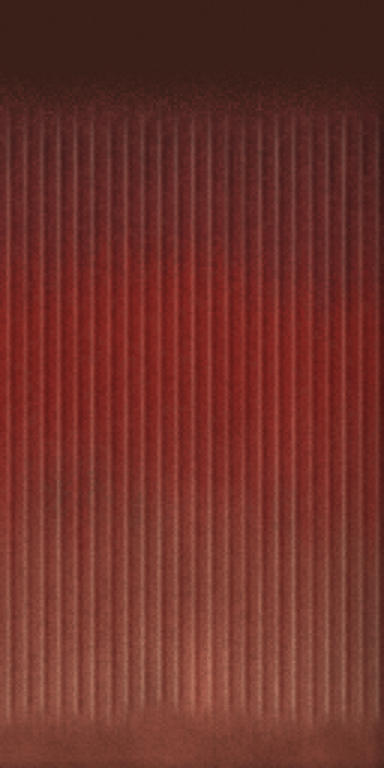
Write a WebGL 1 fragment shader that draws this texture.

```glsl
precision highp float;
uniform vec2 u_resolution;

float hash(vec2 p) {
  vec3 q = fract(vec3(p.xyx) * 0.1031);
  q += dot(q, q.yzx + 33.33);
  return fract((q.x + q.y) * q.z);
}

float valueNoise(vec2 p) {
  vec2 cell = floor(p);
  vec2 f = fract(p);
  f = f * f * (3.0 - 2.0 * f);
  float low = mix(hash(cell), hash(cell + vec2(1.0, 0.0)), f.x);
  float high = mix(hash(cell + vec2(0.0, 1.0)), hash(cell + vec2(1.0)), f.x);
  return mix(low, high, f.y);
}

float fbm(vec2 p) {
  float sum = 0.0;
  float weight = 0.5;
  for (int i = 0; i < 4; i++) {
    sum += weight * valueNoise(p);
    p = p * 2.03 + 17.1;
    weight *= 0.5;
  }
  return sum / 0.9375;
}

float blob(vec2 p, vec2 center, vec2 radius) {
  vec2 d = (p - center) / radius;
  return exp(-dot(d, d));
}

// Paint colour by depth below the top edge
vec3 paintGradient(float depth) {
  vec3 c = vec3(0.335, 0.15, 0.14);
  c = mix(c, vec3(0.40, 0.155, 0.145), smoothstep(0.16, 0.29, depth));
  c = mix(c, vec3(0.505, 0.145, 0.125), smoothstep(0.28, 0.43, depth));
  c = mix(c, vec3(0.51, 0.175, 0.15), smoothstep(0.48, 0.62, depth));
  c = mix(c, vec3(0.51, 0.25, 0.205), smoothstep(0.61, 0.77, depth));
  c = mix(c, vec3(0.55, 0.305, 0.25), smoothstep(0.76, 0.90, depth));
  return c;
}

// Narrow crest (x) and the shadowed groove on its right (y)
vec2 ridgeProfile(float x, float count, float crest) {
  float t = fract(x * count - crest + 0.5) - 0.5;
  float highlight = exp(-t * t / 0.017);
  float groove = exp(-(t - 0.32) * (t - 0.32) / 0.024);
  float wrapped = exp(-(t + 0.68) * (t + 0.68) / 0.024);
  return vec2(highlight, groove + wrapped);
}

void main() {
  vec2 uv = gl_FragCoord.xy / u_resolution;
  float depth = 1.0 - uv.y;
  vec2 p = vec2(uv.x, depth);

  // Coarse grain, broad stains and vertical streaks
  vec2 gridPoint = uv * vec2(128.0, 256.0);
  float grain = hash(floor(gridPoint)) - 0.5;
  float speckle = valueNoise(gridPoint * 0.6) - 0.5;
  float stain = fbm(p * vec2(7.0, 9.0)) - 0.5;
  float streak = fbm(p * vec2(42.0, 6.0) + 8.0) - 0.5;

  // Uneven fading of the red band
  float warped = depth + 0.035 * stain + 0.09 * streak + 0.025 * grain;
  warped += 0.03 * blob(p, vec2(0.40, 0.37), vec2(0.24, 0.10));
  warped -= 0.035 * blob(p, vec2(0.88, 0.36), vec2(0.22, 0.12));
  warped += 0.03 * blob(p, vec2(0.54, 0.65), vec2(0.08, 0.08));
  vec3 color = paintGradient(warped);

  // Brown wear and pale scuffs
  float wear = blob(p, vec2(0.20, 0.64), vec2(0.11, 0.05));
  wear += 0.6 * blob(p, vec2(0.37, 0.67), vec2(0.06, 0.05));
  wear += 0.6 * blob(p, vec2(0.74, 0.67), vec2(0.08, 0.05));
  wear += 0.6 * blob(p, vec2(0.96, 0.80), vec2(0.12, 0.17));
  wear += 0.6 * blob(p, vec2(0.40, 0.91), vec2(0.08, 0.035));
  wear *= 0.6 + 1.3 * streak + 0.9 * speckle;
  color = mix(color, vec3(0.36, 0.20, 0.165), clamp(wear * 0.55, 0.0, 0.7));
  color += vec3(0.06, 0.03, 0.022) * blob(p, vec2(0.53, 0.89), vec2(0.06, 0.08));

  // Corrugation: dusty crests and deep grooves, each of its own strength
  float ridgeMask = smoothstep(0.12, 0.20, depth)
    * (1.0 - smoothstep(0.91, 0.955, depth + 0.05 * stain));
  vec2 ridge = ridgeProfile(uv.x, 22.9, 0.49) * ridgeMask;
  float ridgeId = floor(uv.x * 22.9 + 0.01);
  float crestGain = 0.75 + 0.45 * hash(vec2(ridgeId, 4.0)) + 0.8 * streak;
  vec3 crestColor = color + vec3(0.078, 0.102, 0.086);
  color = mix(color, crestColor, ridge.x * crestGain);
  float redGroove = smoothstep(0.60, 0.80, depth);
  vec3 grooveTint = mix(vec3(0.84, 0.82, 0.83), vec3(0.86, 0.74, 0.74), redGroove);
  color *= mix(vec3(1.0), grooveTint, ridge.y * (0.95 - 0.6 * streak));

  // Dirty lower lip
  float lip = smoothstep(0.92, 0.965, depth + 0.06 * stain + 0.04 * streak);
  vec3 lipColor = vec3(0.455, 0.23, 0.185) + stain * vec3(0.10, 0.07, 0.06);
  color = mix(color, lipColor, lip * 0.85);
  color *= 1.0 - 0.12 * smoothstep(0.985, 1.0, depth);

  // Surface mottling and faint brown chips
  color *= 1.0 + 0.09 * stain + 0.10 * grain + 0.09 * speckle;
  float chips = smoothstep(0.20, 0.42, speckle + 0.25 * grain + 0.25 * streak);
  color = mix(color, vec3(0.40, 0.21, 0.175), 0.28 * chips);

  // Shaded sides
  color *= 1.0 - 0.10 * smoothstep(0.78, 1.0, uv.x);
  color *= 1.0 - 0.15 * smoothstep(0.97, 0.995, uv.x);

  // Dark upper shadow with a grainy edge
  float shadowEdge = depth + 0.024 * grain + 0.012 * stain;
  float shadow = 1.0 - smoothstep(0.095, 0.165, shadowEdge);
  vec3 shadowColor = vec3(0.228, 0.125, 0.097) * (1.0 + 0.035 * grain);
  color = mix(color, shadowColor, shadow);

  gl_FragColor = vec4(clamp(color, 0.0, 1.0), 1.0);
}
```
